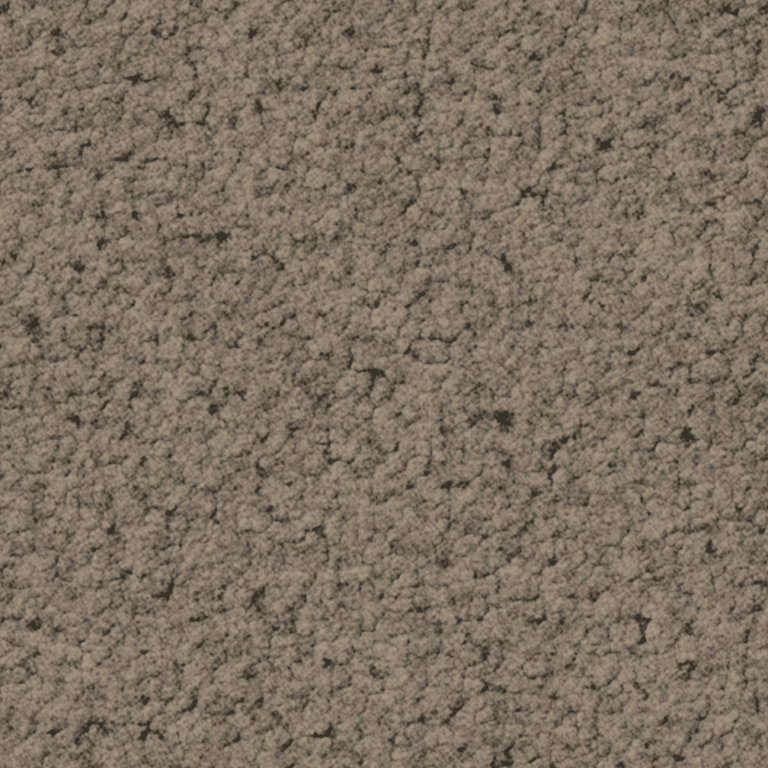
This texture is drawn by a Shadertoy shader. Its source:

```glsl
const vec3 SHADE_COLOR = vec3(0.32, 0.29, 0.245);
const vec3 LIT_COLOR = vec3(0.59, 0.53, 0.46);
const float SHADE_TONE = 0.32;        // red level of each end of the ramp
const float LIT_TONE = 0.59;
const float MID_TONE = 0.505;
const float CONTRAST = 0.08;
const float HIGHLIGHT_ROLLOFF = 0.01;

const float CLUMP_SCALE = 68.0;       // clumps across the canvas
const float CLUMP_LIFT = 0.5;         // random height per clump
const float CLUMP_SHARPNESS = 11.0;   // crispness of the creases
const float WARP_SCALE = 60.0;
const float WARP_AMOUNT = 0.006;
const float SWELL_SCALE = 30.0;
const float SWELL_HEIGHT = 0.6;
const float CRUMB_SCALE = 150.0;
const float CRUMB_HEIGHT = 0.25;
const float MEAN_HEIGHT = 1.12;

const vec2 LIGHT_DIR = vec2(-0.64, 0.77);
const float LIGHT_STEP = 0.0035;
const float SLOPE_GAIN = 2.8;
const float CAVITY_GAIN = 1.9;
const float PIT_SCALE = 34.0;
const float PIT_DEPTH = 1.7;
const float FIBRE_GAIN = 1.5;
const vec2 FIBRE_SCALE = vec2(95.0, 215.0);
const float GRIT_SCALE = 240.0;
const float GRIT_GAIN = 1.2;
const float PATCH_SCALE = 6.0;
const float PATCH_GAIN = 0.5;

vec3 hash3(vec2 cell) {
    vec3 q = fract(cell.xyx * vec3(0.1031, 0.1030, 0.0973));
    q += dot(q, q.yxz + 33.33);
    return fract((q.xxy + q.yzz) * q.zyx);
}

float cornerSlope(vec2 cell, vec2 offset) {
    float angle = 6.2832 * hash3(cell).x;
    return dot(vec2(cos(angle), sin(angle)), offset);
}

float gradientNoise(vec2 p) {
    vec2 i = floor(p);
    vec2 f = p - i;
    vec2 u = f * f * f * (f * (f * 6.0 - 15.0) + 10.0);
    vec2 e = vec2(0.0, 1.0);
    float low = mix(cornerSlope(i, f), cornerSlope(i + e.yx, f - e.yx), u.x);
    float high = mix(cornerSlope(i + e, f - e), cornerSlope(i + 1.0, f - 1.0), u.x);
    return mix(low, high, u.y);
}

// Rounded clumps joined by a smooth maximum
float clumps(vec2 p) {
    vec2 cell = floor(p);
    float total = 0.0;
    for (int y = -1; y <= 1; y++) {
        for (int x = -1; x <= 1; x++) {
            vec2 neighbour = cell + vec2(x, y);
            vec3 rnd = hash3(neighbour + 17.0);
            vec2 d = neighbour + rnd.xy - p;
            total += exp(CLUMP_SHARPNESS * (CLUMP_LIFT * rnd.z + 1.0 - dot(d, d)));
        }
    }
    return log(total) / CLUMP_SHARPNESS;
}

float surfaceHeight(vec2 p) {
    vec2 warp = vec2(gradientNoise(p * WARP_SCALE + 5.3),
                     gradientNoise(p * WARP_SCALE + 81.7));
    return clumps((p + WARP_AMOUNT * warp) * CLUMP_SCALE)
         + SWELL_HEIGHT * gradientNoise(p * SWELL_SCALE + 41.0)
         + CRUMB_HEIGHT * gradientNoise(p * CRUMB_SCALE + 11.0);
}

// Fine streaks along one direction
float fibres(vec2 p, float angle) {
    float c = cos(angle);
    float s = sin(angle);
    return gradientNoise(mat2(c, -s, s, c) * p * FIBRE_SCALE + 300.0);
}

void mainImage(out vec4 fragColor, in vec2 fragCoord) {
    vec2 p = fragCoord / iResolution.y;

    // Relief: light on slopes, shade in hollows
    float height = surfaceHeight(p);
    float slope = height - surfaceHeight(p + LIGHT_DIR * LIGHT_STEP);
    float relief = SLOPE_GAIN * slope + CAVITY_GAIN * (height - MEAN_HEIGHT);

    // Sparse deep pits between clumps
    float pit = smoothstep(0.2, 0.45, gradientNoise(p * PIT_SCALE + 63.0));
    relief -= PIT_DEPTH * pit * smoothstep(1.3, 0.85, height) - 0.08;

    // Fibres, grit and broad patches
    relief += FIBRE_GAIN * (fibres(p, 0.6) + fibres(p, -0.9));
    relief += GRIT_GAIN * gradientNoise(p * GRIT_SCALE + 7.0);
    relief += PATCH_GAIN * gradientNoise(p * PATCH_SCALE + 2.5);

    // Tone curve with compressed highlights
    relief = clamp(relief, -2.7, 2.6);
    float tone = MID_TONE + CONTRAST * relief - HIGHLIGHT_ROLLOFF * relief * relief;
    float ramp = (tone - SHADE_TONE) / (LIT_TONE - SHADE_TONE);
    fragColor = vec4(mix(SHADE_COLOR, LIT_COLOR, ramp), 1.0);
}
```
